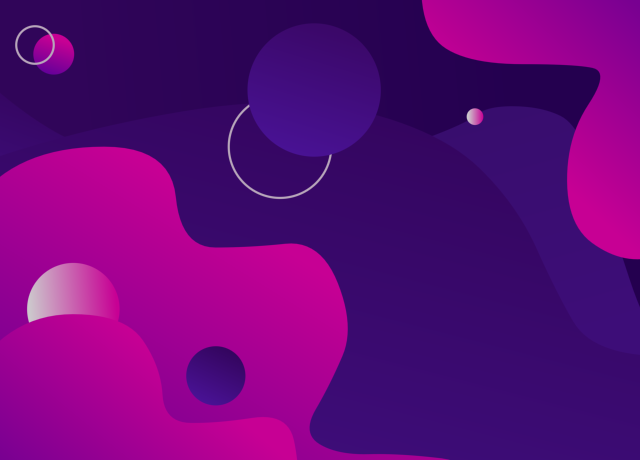
Give the GLSL for this background, as a Shadertoy shader.

```glsl
// Flat abstract background: flowing magenta blobs, violet hills, gradient discs and thin rings.

#define UNITS 552.0        // canvas height in design units
#define ARC_STEPS 12       // chords per curved piece
#define RING_WIDTH 2.6
#define EDGE 0.75          // edge softness, in output samples
#define MAGENTA vec3(0.78, 0.0, 0.58)
#define PURPLE vec3(0.47, 0.0, 0.57)
#define NIGHT vec3(0.14, 0.0, 0.31)
#define DUSK vec3(0.205, 0.02, 0.375)
#define VIOLET vec3(0.24, 0.05, 0.47)
#define INDIGO vec3(0.285, 0.07, 0.58)
#define SILVER vec3(0.80, 0.78, 0.80)
#define RING_COLOR vec3(0.72, 0.65, 0.73)

// Fills a closed smooth curve guided by the control points in PATH
#define FILL(PATH, PAINT) { vec2 s = vec2(1e6, 1.0); int n = PATH.length(); for (int i = 0; i < n; i++) traceArc(p, PATH[i], PATH[(i + 1) % n], PATH[(i + 2) % n], s); blend(color, PAINT, sqrt(s.x) * s.y); }

// Linear gradient between two places
vec3 ramp(vec2 p, vec2 start, vec2 end, vec3 first, vec3 last) {
    vec2 axis = end - start;
    return mix(first, last, clamp(dot(p - start, axis) / dot(axis, axis), 0.0, 1.0));
}

// Paints where the signed distance is negative
void blend(inout vec3 color, vec3 paint, float dist) {
    float soft = EDGE * UNITS / iResolution.y;
    color = mix(color, paint, 1.0 - smoothstep(-soft, soft, dist));
}

// Updates squared distance (x) and inside sign (y) for one quadratic piece,
// which joins the midpoints of two neighbouring control edges
void traceArc(vec2 p, vec2 before, vec2 control, vec2 after, inout vec2 state) {
    vec2 start = 0.5 * (before + control);
    vec2 end = 0.5 * (control + after);
    vec2 a = start;
    for (int k = 1; k <= ARC_STEPS; k++) {
        float t = float(k) / float(ARC_STEPS);
        vec2 b = k == ARC_STEPS ? end : mix(mix(start, control, t), mix(control, end, t), t);
        vec2 e = b - a;
        vec2 w = p - a;
        vec2 gap = w - e * clamp(dot(w, e) / max(dot(e, e), 1e-6), 0.0, 1.0);
        state.x = min(state.x, dot(gap, gap));
        if ((a.y > p.y) != (b.y > p.y) && w.x < e.x * w.y / e.y) state.y = -state.y;
        a = b;
    }
}

float disc(vec2 p, vec2 center, float radius) {
    return length(p - center) - radius;
}

float ring(vec2 p, vec2 center, float radius) {
    return abs(disc(p, center, radius)) - 0.5 * RING_WIDTH;
}

void mainImage(out vec4 fragColor, in vec2 fragCoord) {
    // Design space: x to the right, y downward from the top edge
    vec2 p = vec2(fragCoord.x, iResolution.y - fragCoord.y) * UNITS / iResolution.y;

    // Night backdrop
    vec3 color = ramp(p, vec2(60, 60), vec2(620, 10), vec3(0.19, 0.02, 0.35), NIGHT);

    // Distant hills at both sides
    vec2 leftHill[] = vec2[](vec2(-60, 60), vec2(40, 146), vec2(120, 185),
        vec2(120, 300), vec2(-100, 300));
    FILL(leftHill, ramp(p, vec2(40, 110), vec2(0, 220), DUSK, VIOLET))

    vec2 rightHill[] = vec2[](vec2(460, 185), vec2(560, 148), vec2(585, 127),
        vec2(650, 128), vec2(695, 150), vec2(731, 260), vec2(780, 410),
        vec2(900, 600), vec2(460, 600));
    FILL(rightHill, ramp(p, vec2(620, 120), vec2(700, 400), vec3(0.22, 0.05, 0.43), VIOLET))

    // Wide central hill
    vec2 mainHill[] = vec2[](vec2(-150, 240), vec2(90, 155), vec2(350, 112),
        vec2(530, 158), vec2(620, 245), vec2(668, 352), vec2(708, 420),
        vec2(830, 432), vec2(900, 440), vec2(900, 700), vec2(-150, 700));
    FILL(mainHill, ramp(p, vec2(490, 150), vec2(390, 540), DUSK, VIOLET))

    // Upper right blob
    vec2 cornerBlob[] = vec2[](vec2(505, -70), vec2(506, 40), vec2(565, 77),
        vec2(690, 77), vec2(732, 86), vec2(680, 165), vec2(681, 270),
        vec2(740, 313), vec2(800, 309), vec2(900, 300), vec2(900, -100));
    FILL(cornerBlob, ramp(p, vec2(760, 0), vec2(610, 160), PURPLE, MAGENTA))

    // Large left blob
    vec2 largeBlob[] = vec2[](vec2(-50, 252), vec2(45, 176), vec2(205, 176),
        vec2(217, 297), vec2(300, 297), vec2(385, 288), vec2(426, 392),
        vec2(396, 462), vec2(362, 520), vec2(405, 546), vec2(480, 544),
        vec2(580, 556), vec2(600, 700), vec2(-100, 700));
    FILL(largeBlob, ramp(p, vec2(60, 500), vec2(229, 229), PURPLE, MAGENTA))

    // Silver disc, half hidden by the front blob
    blend(color, ramp(p, vec2(36, 375), vec2(140, 367), SILVER, MAGENTA), disc(p, vec2(88, 371), 55.5));

    vec2 frontBlob[] = vec2[](vec2(-60, 475), vec2(25, 377), vec2(150, 377),
        vec2(193, 440), vec2(197, 507), vec2(260, 508), vec2(345, 495),
        vec2(360, 560), vec2(360, 700), vec2(-100, 700));
    FILL(frontBlob, ramp(p, vec2(10, 560), vec2(150, 390), PURPLE, MAGENTA))

    // Floating discs and rings
    blend(color, ramp(p, vec2(275, 422), vec2(245, 482), DUSK, INDIGO), disc(p, vec2(259, 451), 35.5));
    blend(color, RING_COLOR, ring(p, vec2(336, 176), 61.5));
    blend(color, ramp(p, vec2(400, 35), vec2(355, 185), vec3(0.23, 0.03, 0.41), INDIGO), disc(p, vec2(377, 108), 80.0));
    blend(color, ramp(p, vec2(72, 48), vec2(58, 90), MAGENTA, vec3(0.38, 0.0, 0.6)), disc(p, vec2(64.5, 65), 24.5));
    blend(color, RING_COLOR, ring(p, vec2(42, 54), 22.5));
    blend(color, ramp(p, vec2(562, 140), vec2(580, 140), SILVER, MAGENTA), disc(p, vec2(570, 140), 10.0));

    fragColor = vec4(color, 1.0);
}
```
